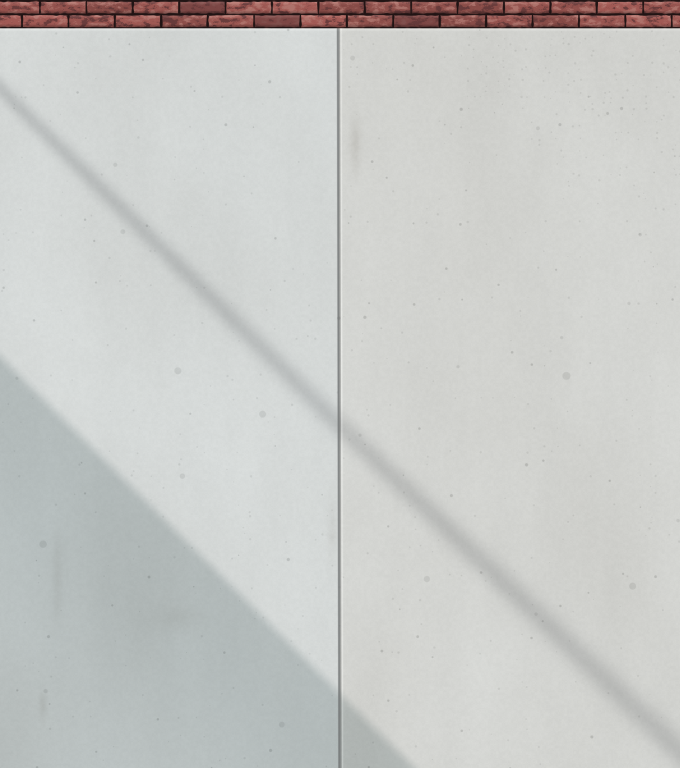
Reproduce this texture procedurally as a WebGL 2 fragment shader.

```glsl
#version 300 es
precision highp float;
uniform vec2 u_resolution;
out vec4 outColor;

const float ASPECT = 0.888;
const float WALL_TOP = 0.9632;
const vec2 BRICK_SIZE = vec2(0.0606, 0.0177);
const vec3 COOL_CONCRETE = vec3(0.828, 0.842, 0.836);
const vec3 WARM_CONCRETE = vec3(0.822, 0.826, 0.812);
const vec3 MORTAR = vec3(0.13, 0.08, 0.08);
const vec3 BRICK_DARK = vec3(0.38, 0.22, 0.22);
const vec3 BRICK_RED = vec3(0.59, 0.33, 0.31);
const vec3 BRICK_LIGHT = vec3(0.70, 0.48, 0.45);

float hash(vec2 p) {
  vec3 q = fract(p.xyx * 0.1031);
  q += dot(q, q.yzx + 33.33);
  return fract((q.x + q.y) * q.z);
}

float noise(vec2 p) {
  vec2 i = floor(p), f = fract(p);
  f = f * f * (3.0 - 2.0 * f);
  return mix(mix(hash(i), hash(i + vec2(1, 0)), f.x),
             mix(hash(i + vec2(0, 1)), hash(i + vec2(1, 1)), f.x), f.y);
}

float fbm(vec2 p) {
  float sum = 0.0, amp = 0.5;
  for (int i = 0; i < 5; i++) {
    sum += amp * noise(p);
    p = mat2(1.6, 1.2, -1.2, 1.6) * p + 7.3;
    amp *= 0.5;
  }
  return sum;
}

float boxDistance(vec2 p, vec2 halfSize) {
  vec2 d = abs(p) - halfSize;
  return length(max(d, 0.0)) + min(max(d.x, d.y), 0.0);
}

float bell(float x, float width) {
  return exp(-x * x / (width * width));
}

// One small round pit in a random share of the cells
float pits(vec2 p, float cells, float share, float radius, float px) {
  vec2 g = p * cells, id = floor(g);
  vec2 centre = 0.25 + 0.5 * vec2(hash(id + 11.0), hash(id + 47.0));
  float r = radius * (0.5 + hash(id + 83.0));
  float d = length(fract(g) - centre) / cells;
  return step(hash(id + 5.0), share) * smoothstep(r + px, r - px, d);
}

vec3 concrete(vec2 p, float joint, float px) {
  float rightSide = smoothstep(joint - px, joint + px, p.x);
  vec3 col = mix(COOL_CONCRETE, WARM_CONCRETE, rightSide);

  // Broad clouds, vertical streaks and fine grain
  vec2 q = p + rightSide * 3.7;
  float cloud = fbm(q * vec2(6.0, 4.5)) - 0.48;
  float streak = fbm(q * vec2(28.0, 5.0) + 9.0) - 0.48;
  col += cloud * vec3(0.050, 0.055, 0.060) + streak * 0.022;
  col += (noise(p * 260.0) - 0.5) * 0.014 + (hash(floor(p * 600.0)) - 0.5) * 0.010;

  // Pits gather in the upper right
  float rough = rightSide * smoothstep(0.62, 0.95, p.y);
  float patches = smoothstep(0.40, 0.65, fbm(p * 9.0 + 4.0));
  col -= 0.055 * pits(p, 130.0, 0.03 + 0.20 * rough * patches, 0.0010, px);
  col -= 0.10 * pits(p + 2.3, 48.0, 0.055, 0.0014, px);
  col -= 0.06 * pits(p + 5.1, 22.0, 0.07, 0.0035, px);

  // Stains beside the joint and low on the left
  float stain = bell(p.x - 0.464, 0.007) * bell(p.y - 0.81, 0.035);
  stain += 0.7 * bell(p.x - 0.434, 0.006) * bell(p.y - 0.31, 0.04);
  stain += 0.9 * bell(p.x - 0.056, 0.005) * bell(p.y - 0.08, 0.018);
  stain += 0.6 * bell(p.x - 0.075, 0.006) * bell(p.y - 0.25, 0.05);
  stain += 0.5 * bell(p.x - 0.23, 0.03) * bell(p.y - 0.195, 0.015);
  return col - vec3(0.055, 0.060, 0.065) * stain * (0.4 + fbm(p * 70.0));
}

vec3 castShadows(vec3 col, vec2 p) {
  float d = 1.0 - p.y;
  // Narrow band that bends a little at the joint and widens downhill
  float line = 0.115 + 0.990 * min(p.x, 0.443) + 0.955 * max(p.x - 0.443, 0.0);
  float width = mix(0.0105, 0.0175, p.x / ASPECT);
  float band = bell((d - line) * 0.71, width);
  col *= 1.0 - vec3(0.122, 0.120, 0.116) * band;

  // Large corner shadow with a soft edge
  float corner = (d - 0.463 - 0.990 * p.x) * 0.71;
  float shade = smoothstep(-0.009, 0.010, corner);
  float depth = mix(1.0, 0.78, smoothstep(0.05, 0.30, corner));
  return col * (1.0 - vec3(0.158, 0.136, 0.132) * shade * depth);
}

vec3 brickwork(vec2 p, float px) {
  vec2 g = vec2(p.x, 1.0 - p.y - 0.0010) / BRICK_SIZE;
  float row = floor(g.y);
  g.x -= mix(0.86, 0.475, mod(row, 2.0));
  vec2 id = vec2(floor(g.x), row);
  vec2 local = (fract(g) - 0.5) * BRICK_SIZE;
  float wobble = (noise(p * 190.0) - 0.5) * 0.0013;
  float edge = boxDistance(local, BRICK_SIZE * 0.5 - 0.0013) + wobble;

  // Worn faces: tone per brick, light chips, dark creases
  float tone = hash(id + 30.0);
  float grain = fbm(p * vec2(110.0, 190.0));
  vec3 face = mix(BRICK_RED * 0.88, BRICK_RED * 1.10, tone);
  face = mix(face, BRICK_LIGHT, 0.75 * smoothstep(0.48, 0.72, grain));
  face = mix(face, BRICK_DARK, 0.85 * smoothstep(0.44, 0.27, grain));
  face = mix(face, BRICK_DARK, 0.6 * step(0.88, tone));
  face += 0.07 * smoothstep(-0.003, -0.007, local.y);
  face *= 1.0 - 0.22 * smoothstep(0.003, 0.007, local.y);
  return mix(MORTAR, face, smoothstep(px, -px, edge));
}

void main() {
  vec2 p = gl_FragCoord.xy / u_resolution * vec2(ASPECT, 1.0);
  float px = 0.75 / u_resolution.y;
  float joint = mix(0.4440, 0.4420, p.y);

  vec3 wall = castShadows(concrete(p, joint, px), p);

  // Panel joint: dark left lip, grey groove, pale right lip
  float across = p.x - joint;
  wall = mix(wall, wall * 0.78, smoothstep(0.0022 + px, 0.0022 - px, abs(across)));
  wall = mix(wall, vec3(0.47, 0.48, 0.48), 0.8 * bell(across + 0.0008, 0.0013));
  wall += 0.07 * bell(across - 0.0030, 0.0014);

  // Pale top lip of the panels
  wall += 0.045 * bell(p.y - WALL_TOP + 0.0015, 0.0018);

  float above = smoothstep(WALL_TOP - px, WALL_TOP + px, p.y);
  outColor = vec4(clamp(mix(wall, brickwork(p, px), above), 0.0, 1.0), 1.0);
}
```
